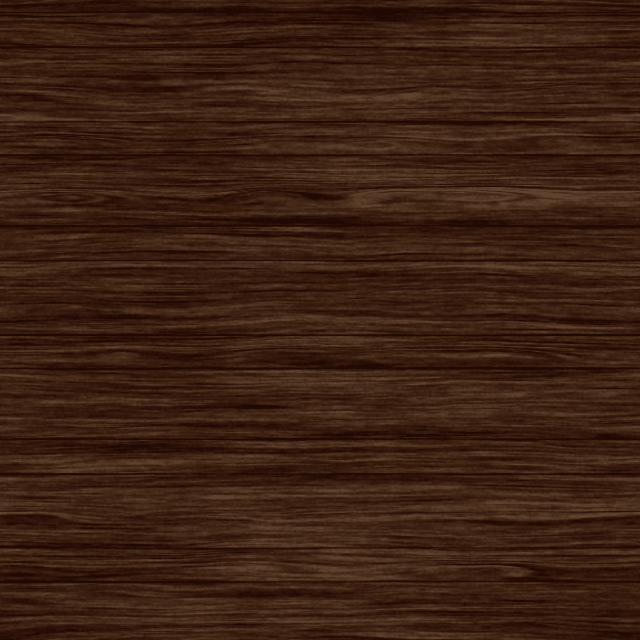
Reproduce this texture procedurally as a three.js fragment shader.

```glsl
// Dark walnut boards lying across: three groups down of four uneven boards.
// Long stretched noise gives fibres and pores; bumps added to the grain
// height close its lines into long pointed loops. Wraps on all sides.
varying vec2 vUv;

float hash(vec2 p) {
  vec3 q = fract(vec3(p.xyx) * 0.1031);
  q += dot(q, q.yzx + 33.33);
  return fract((q.x + q.y) * q.z);
}

// Value noise with cells.x by cells.y lattice cells over the unit square
float noise(vec2 p, vec2 cells) {
  p *= cells;
  vec2 i = floor(p);
  vec2 f = fract(p);
  f = f * f * (3.0 - 2.0 * f);
  vec2 a = mod(i, cells);
  vec2 b = mod(i + 1.0, cells);
  return mix(mix(hash(a), hash(vec2(b.x, a.y)), f.x),
             mix(hash(vec2(a.x, b.y)), hash(b), f.x), f.y);
}

// Height added to the grain by the loops strung along one board
float loopWarp(vec2 p, float dyBoard, float board, float strength) {
  float warp = 0.0;
  for (int k = 0; k < 4; k++) {
    vec2 seed = vec2(board * 7.0 + 3.0, float(k) * 5.0 + 11.0);
    float x = (float(k) + 0.8 * hash(seed)) * 0.25;
    float dx = fract(p.x - x + 0.5) - 0.5;
    float dy = dyBoard - 0.008 * (hash(seed + 40.0) - 0.5);
    float halfLength = mix(0.06, 0.13, hash(seed + 80.0));
    float size = mix(0.6, 1.0, hash(seed + 120.0));
    warp += 0.034 * size * exp(-pow(abs(dx) / halfLength, 1.4) - dy * dy / 0.00018);
  }
  return warp * strength;
}

void main() {
  vec2 p = vec2(vUv.x, 1.0 - vUv.y);

  // Board layout, measured downward within each third of the height
  float row = p.y * 3.0 - 0.059;
  float group = mod(floor(row), 3.0);
  float f = fract(row);
  vec4 edges = f < 0.164 ? vec4(0.0, 0.164, 0.0, 0.1)
             : f < 0.512 ? vec4(0.164, 0.512, 1.0, 0.35)
             : f < 0.668 ? vec4(0.512, 0.668, 2.0, 0.8)
             : vec4(0.668, 1.0, 3.0, group < 0.5 ? 1.0 : 0.15);
  float board = group * 4.0 + edges.z;
  float seamDistance = min(f - edges.x, edges.y - f) / 3.0;
  float bandDistance = min(f, 1.0 - f) / 3.0;

  // Grain height: slow waves plus loops
  float dyBoard = (f - mix(edges.x, edges.y, 0.57)) / 3.0;
  float loops = loopWarp(p, dyBoard, board, edges.w);
  float wave = 0.014 * (noise(p, vec2(4.0, 20.0)) - 0.5)
             + 0.004 * (noise(p, vec2(11.0, 50.0)) - 0.5);
  vec2 shift = vec2(hash(vec2(board, 17.0)), hash(vec2(board, 53.0)));
  vec2 grain = p + shift + vec2(0.0, wave + loops);
  vec2 fibre = p + shift + vec2(0.0, wave + loops * 0.3);

  // Broad bands and streaks
  float tone = 0.55 + 0.08 * (hash(vec2(board, 91.0)) - 0.5);
  tone += 0.32 * (noise(p + shift, vec2(2.0, 38.0)) - 0.5);
  tone += 0.26 * (noise(grain, vec2(3.0, 110.0)) - 0.5);
  tone += 0.38 * (noise(grain + 0.19, vec2(5.0, 220.0)) - 0.5);

  // Fine fibres, short pores and dust
  tone += 0.44 * (noise(fibre + 0.37, vec2(14.0, 380.0)) - 0.5);
  tone += 0.30 * (noise(fibre + 0.71, vec2(60.0, 400.0)) - 0.5);
  tone += 0.20 * (noise(p, vec2(256.0, 400.0)) - 0.5);
  tone -= 0.24 * smoothstep(0.68, 0.9, noise(fibre + 0.53, vec2(9.0, 330.0)));

  // Closed rings inside the loops
  float ringMask = smoothstep(0.002, 0.012, loops);
  tone += ringMask * 0.60 * (noise(grain + 0.29, vec2(2.0, 270.0)) - 0.5);

  // Sparse dark veins and pale glints
  tone -= 0.26 * smoothstep(0.72, 0.92, noise(grain + 0.83, vec2(2.0, 150.0)));
  tone += 0.24 * smoothstep(0.74, 0.96, noise(grain + 0.61, vec2(4.0, 170.0)));

  // Smoky band at the head of each group, then uneven thin seams
  float smoke = noise(grain, vec2(3.0, 80.0));
  tone -= (0.08 + 0.34 * smoke) * exp(-pow(bandDistance / 0.016, 2.0));
  float wear = noise(p + shift, vec2(5.0, 30.0));
  float seam = 1.0 - smoothstep(0.0004, 0.0016 + 0.0014 * wear, seamDistance);
  tone -= seam * mix(0.25, 0.65, wear);
  tone -= 0.14 * wear * exp(-seamDistance / 0.005);

  // Colour ramp
  vec3 darkBrown = vec3(0.13, 0.035, 0.01);
  vec3 walnut = vec3(0.235, 0.125, 0.065);
  vec3 paleBrown = vec3(0.37, 0.26, 0.18);
  tone = clamp(tone, 0.0, 1.0);
  vec3 color = mix(darkBrown, walnut, min(tone * 2.0, 1.0));
  color = mix(color, paleBrown, max(tone * 2.0 - 1.0, 0.0));
  gl_FragColor = vec4(color, 1.0);
}
```
